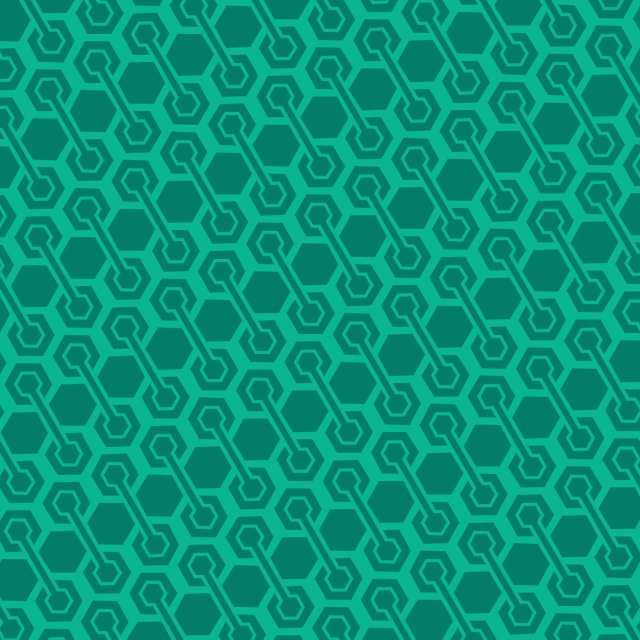
This pattern is drawn by a Shadertoy shader. Its source:

```glsl
// Slanted rows of hexagons between linked pairs of ringed hexagons, dark on light green.
// Lengths other than PITCH are in units of PITCH.
#define PITCH  0.0874              // spacing along a row, in canvas heights
#define TILT   0.527               // angle of the rows
#define ROW    vec2(1.478, 2.179)  // step from one row to the next
#define REACH  0.722               // link centre to ringed hexagon
#define HEX    0.372               // apothem of every outer hexagon
#define RING   0.226               // outer apothem of the light ring
#define CORE   0.170               // apothem of the inner hexagon
#define STEM   0.055               // half width of the dark link
#define SLOT   0.120               // half width of the slot around the link
#define WOBBLE 0.08                // irregular tilt of the edges
#define DARK   vec3(0.01, 0.49, 0.42)
#define LIGHT  vec3(0.04, 0.71, 0.58)

float hash(vec2 p) {
    return fract(sin(dot(p, vec2(127.1, 311.7))) * 43758.5453);
}

// Distance from the centre along the nearest, slightly tilted, edge normal
float hexRadius(vec2 p, vec2 seed) {
    float r = 0.0;
    for (int i = 0; i < 6; i++) {
        float k = float(i);
        float a = k * 1.0471976 + WOBBLE * (hash(seed + k * 7.3) - 0.5);
        r = max(r, dot(p, vec2(cos(a), sin(a))));
    }
    return r;
}

// Signed distance to the dark shapes of one row
float rowShapes(vec2 p, float row) {
    p -= row * ROW;
    float col = round(p.x);
    vec2 q = vec2(p.x - col, p.y);

    // Plain hexagon, shared with the neighbouring column
    float side = q.x < 0.0 ? -1.0 : 1.0;
    vec2 plainId = vec2(col + 0.5 * side, row);
    float plain = hexRadius(q - vec2(0.5 * side, 0.0), plainId) - HEX;

    // Ringed hexagon at the nearer end of the link
    float end = q.y < 0.0 ? -1.0 : 1.0;
    vec2 c = q - vec2(0.0, end * REACH);
    vec2 id = vec2(col, row + 0.3 * end);
    float inner = hexRadius(c, id + 19.0);
    float collar = max(hexRadius(c, id) - HEX, RING - inner);
    float core = inner - CORE;

    // Link, with a slot cut through the collar
    float span = abs(q.y) - REACH;
    float slot = max(abs(q.x) - SLOT, span);
    float stem = max(abs(q.x) - STEM, span);
    collar = max(collar, -slot);

    return min(min(plain, collar), min(core, stem));
}

void mainImage(out vec4 fragColor, in vec2 fragCoord) {
    vec2 p = (fragCoord / iResolution.y - vec2(0.4538, 0.5651)) / PITCH;
    float cs = cos(TILT), sn = sin(TILT);
    p = vec2(cs * p.x + sn * p.y, cs * p.y - sn * p.x);

    // Tips reach into adjacent rows
    float row = round(p.y / ROW.y);
    float d = 10.0;
    for (int j = -1; j <= 1; j++) d = min(d, rowShapes(p, row + float(j)));

    float aa = 0.75 / (iResolution.y * PITCH);
    fragColor = vec4(mix(DARK, LIGHT, smoothstep(-aa, aa, d)), 1.0);
}
```
